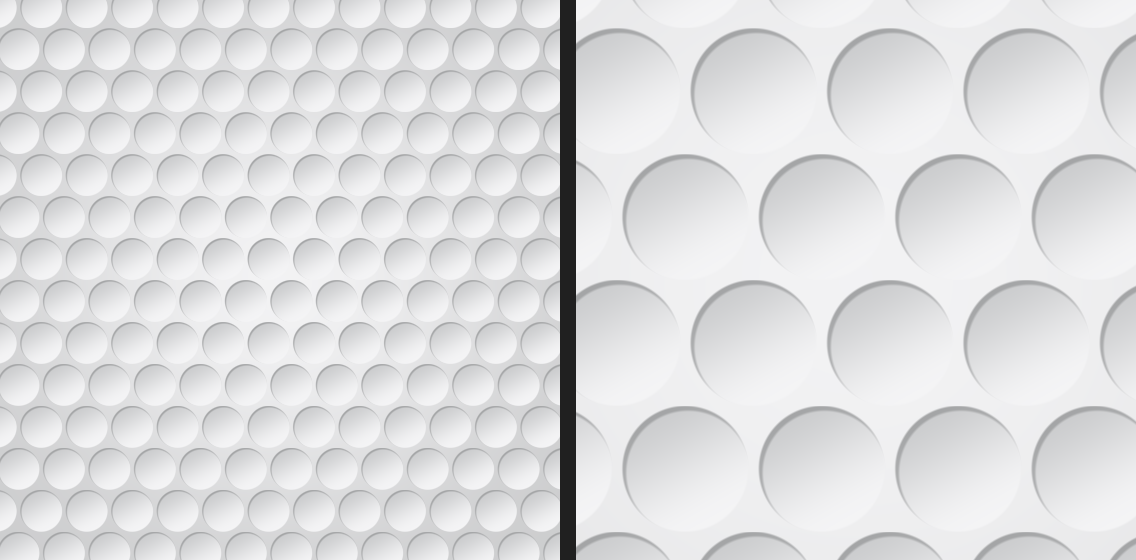
Left, the full canvas; right, a detail of the centre.
This pattern is drawn by a WebGL 1 fragment shader. Its source:

```glsl
precision highp float;
// A pale sheet pressed with staggered rows of round dimples.
// Each dimple is a disc with a slanted gradient and a dark crescent made by a
// second, shifted disc; the sheet itself brightens radially to its centre.

uniform vec2 u_resolution;

const vec2 PITCH = vec2(0.0812, 0.07493);   // spacing of columns and rows
const vec2 FIRST = vec2(0.0736, 0.8372);    // centre of one dimple
const float RADIUS = 0.0374;
const float FLOOR_RADIUS = 0.0369;
const vec2 FLOOR_SHIFT = vec2(0.0017, -0.0023);

const vec3 SHEET_LIGHT = vec3(0.950, 0.950, 0.955);
const vec3 SHEET_DARK = vec3(0.805, 0.807, 0.812);
const vec3 FLOOR_DARK = vec3(0.790, 0.794, 0.800);
const vec3 FLOOR_LIGHT = vec3(0.955, 0.955, 0.960);
const vec3 RIM_DARK = vec3(0.640, 0.645, 0.650);
const vec3 RIM_LIGHT = vec3(0.760, 0.763, 0.768);

// Offset from the nearest dimple centre, odd rows moved by half a column.
vec2 staggeredCell(vec2 p, vec2 pitch) {
  float row = floor(p.y / pitch.y + 0.5);
  p.x += 0.5 * pitch.x * mod(row, 2.0);
  float column = floor(p.x / pitch.x + 0.5);
  return p - vec2(column, row) * pitch;
}

// Coverage of a disc with an edge of the given softness.
float disc(vec2 p, float radius, float softness) {
  return 1.0 - smoothstep(-softness, softness, length(p) - radius);
}

vec3 sheetColour(vec2 uv) {
  float fade = smoothstep(0.0, 0.68, length(uv - 0.5));
  return mix(SHEET_LIGHT, SHEET_DARK, fade);
}

// Shading from the upper left (0) to the lower right (1) of a dimple.
float slant(vec2 cell, float radius) {
  vec2 direction = normalize(vec2(0.5, -0.87));
  return clamp(0.5 + 0.5 * dot(cell, direction) / radius, 0.0, 1.0);
}

void main() {
  float side = min(u_resolution.x, u_resolution.y);
  vec2 uv = gl_FragCoord.xy / side;
  float softness = max(0.8 / side, 0.0008);

  vec2 cell = staggeredCell(uv - FIRST, PITCH);
  float shade = slant(cell, RADIUS);

  // Crescent rim, covered by the shifted floor of the dimple.
  vec3 rim = mix(RIM_DARK, RIM_LIGHT, shade);
  vec3 base = mix(FLOOR_DARK, FLOOR_LIGHT, smoothstep(-0.1, 0.95, shade));
  float inner = disc(cell - FLOOR_SHIFT, FLOOR_RADIUS, softness * 1.2);
  vec3 dimple = mix(rim, base, inner);

  vec3 colour = mix(sheetColour(uv), dimple, disc(cell, RADIUS, softness));
  gl_FragColor = vec4(colour, 1.0);
}
```
